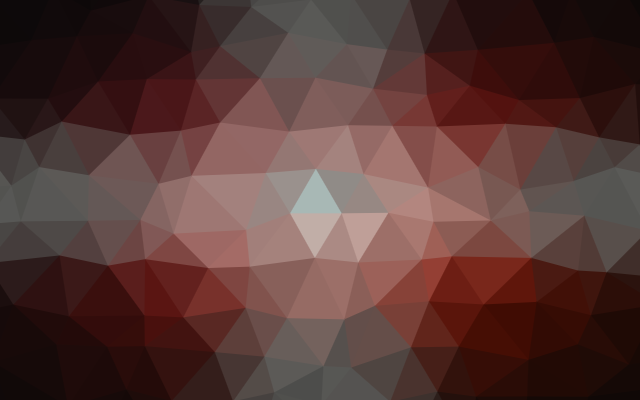
This background is drawn by a WebGL 1 fragment shader. Its source:

```glsl
precision highp float;
// Low-poly mesh of flat triangles: a pale glowing cross over deep red, fading to dark corners.

uniform vec2 u_resolution;

#define GRID vec2(12.4, 9.0)        // mesh cells across the canvas
#define JITTER vec2(0.62, 0.54)     // vertex scatter, in cells
#define HUB vec2(6.0, 4.4)          // calm spot of the mesh, in cells
#define HUB_LEAN vec2(0.12, 0.2)    // vertex shift at the hub
#define ARM_WIDTH 0.33              // half width of the cross arms
#define ARM_GRAY 0.29               // brightness of the arms
#define GLOW_GRAY 0.29              // extra brightness of the centre
#define RED_GAIN 0.6                // strength of the red halo
#define FACET_CONTRAST 0.2          // brightness spread between facets

vec2 hash2(vec2 p) {
  return fract(sin(vec2(dot(p, vec2(127.1, 311.7)), dot(p, vec2(269.5, 183.3)))) * 43758.5);
}

float cross2(vec2 a, vec2 b) {
  return a.x * b.y - a.y * b.x;
}

// Smooth colour field; q runs from -1 to 1 on both axes
vec3 field(vec2 q) {
  float r2 = dot(q, q);
  vec2 band = exp(-pow(abs(q) / ARM_WIDTH, vec2(3.0)));
  float arms = band.x + band.y - band.x * band.y;

  // Neutral light: arms, broad glow and a small bright core
  vec2 g = q + vec2(0.0, 0.06);
  float glow = exp(-g.x * g.x / 0.13 - g.y * g.y / 0.1);
  vec2 k = q - vec2(-0.01, 0.01);
  float core = exp(-dot(k, k) / 0.006);
  float gray = 0.058 - 0.013 * r2 + ARM_GRAY * arms + GLOW_GRAY * glow;

  // Red halo, stronger at lower right, washed out along the arms
  float tilt = q.x - q.y;
  float ends = smoothstep(0.5, 0.88, max(abs(q.x), abs(q.y)));
  float wash = arms * (0.65 + 0.35 * max(ends, exp(-r2 / 0.05)));
  float red = RED_GAIN * (1.0 + 0.25 * tilt) * exp(-r2 / 0.6) * (1.0 - wash);

  vec3 col = vec3(gray + red, gray, gray * 0.97 - red * (0.04 + 0.1 * tilt));
  return col + core * vec3(0.0, 0.06, 0.07);
}

// Staggered lattice point with random scatter, calm near the hub
vec2 vertex(vec2 id) {
  vec2 v = id + vec2(0.5 * mod(id.y + 1.0, 2.0), 0.0);
  vec2 scatter = (hash2(id) - 0.5) * JITTER;
  return v + mix(HUB_LEAN, scatter, smoothstep(0.8, 1.8, length(v - HUB)));
}

// Signed distance to the line through a and b
float edge(vec2 p, vec2 a, vec2 b) {
  return cross2(b - a, p - a) / max(length(b - a), 0.001);
}

// Adds one flat triangle: rgb is weighted colour, a is coverage
vec4 facet(vec2 p, vec2 a, vec2 b, vec2 c, float pixel) {
  float side = sign(cross2(b - a, c - a));
  float d = min(min(side * edge(p, a, b), side * edge(p, b, c)), side * edge(p, c, a));
  float cover = clamp(0.5 + d / pixel, 0.0, 1.0);
  vec2 mid = (a + b + c) / 3.0;
  float shade = 1.0 + FACET_CONTRAST * (hash2(mid).x - 0.5);
  return vec4(field(mid / GRID * 2.0 - 1.0) * shade, 1.0) * cover;
}

void main() {
  vec2 p = gl_FragCoord.xy / u_resolution * GRID;
  float pixel = GRID.y / u_resolution.y;
  vec4 sum = vec4(0.0);

  // Each nearby cell is split along its shorter diagonal
  for (int y = -1; y <= 1; y++) {
    for (int x = -1; x <= 1; x++) {
      vec2 id = floor(p) + vec2(float(x), float(y));
      vec2 a = vertex(id);
      vec2 b = vertex(id + vec2(1.0, 0.0));
      vec2 c = vertex(id + vec2(0.0, 1.0));
      vec2 d = vertex(id + vec2(1.0, 1.0));
      if (distance(a, d) < distance(b, c)) {
        sum += facet(p, a, b, d, pixel) + facet(p, a, d, c, pixel);
      } else {
        sum += facet(p, a, b, c, pixel) + facet(p, b, d, c, pixel);
      }
    }
  }

  vec3 col = sum.rgb / max(sum.a, 0.001);
  gl_FragColor = vec4(clamp(col, 0.0, 1.0), 1.0);
}
```
